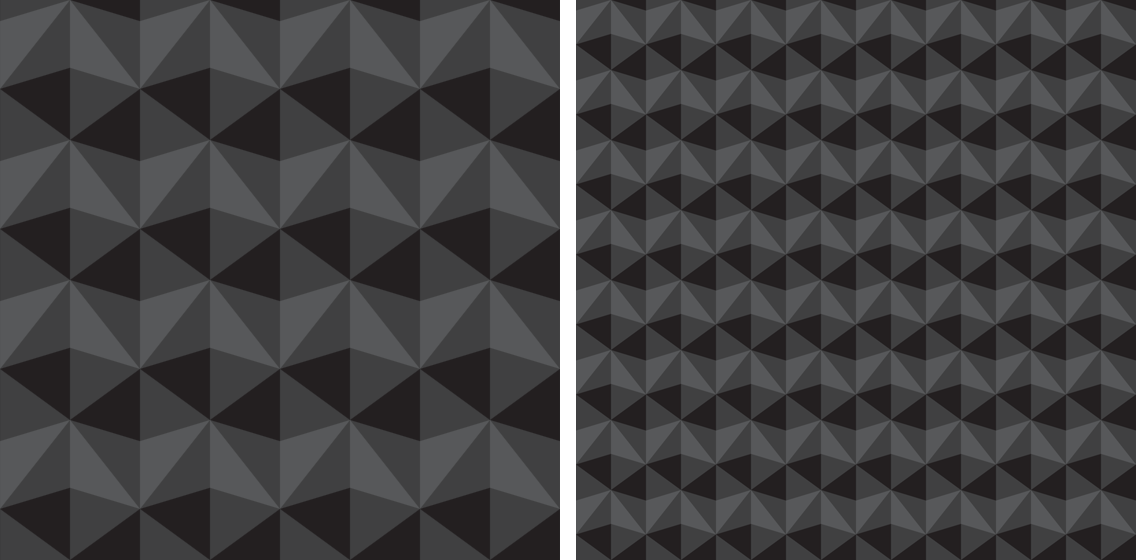
Left: one tile. Right: repeated 2 by 2.
This pattern is drawn by a WebGL 1 fragment shader. Its source:

```glsl
precision highp float;

uniform vec2 u_resolution;

#define REPEATS 4.0
#define RIDGE 0.635
#define DROP 0.151
#define SOFTNESS 1.2
#define LIGHT vec3(0.342, 0.347, 0.352)
#define MID vec3(0.250, 0.250, 0.254)
#define DARK vec3(0.137, 0.122, 0.127)

// Coverage past a crease; slope is its fall per half cell.
float crease(float offset, float slope, float blur) {
  float gradient = sqrt(1.0 + 4.0 * slope * slope);
  return clamp(offset / (gradient * blur) + 0.5, 0.0, 1.0);
}

void main() {
  // Cell coordinates, with depth measured downward
  vec2 cell = gl_FragCoord.xy / u_resolution * REPEATS;
  float blur = SOFTNESS * REPEATS / min(u_resolution.x, u_resolution.y);
  float spread = abs(fract(cell.x) - 0.5) * 2.0;

  // Shear each half so that the eaves become level
  float depth = fract(-cell.y - DROP * spread);
  float waist = RIDGE - DROP;

  // Creases from top to bottom of the cell
  float eave = crease(depth, DROP, blur);
  float upper = crease(depth - waist * spread, RIDGE, blur);
  float middle = crease(depth - waist, DROP, blur);
  float lower = crease(depth - 1.0 + (1.0 - waist) * spread, RIDGE - 1.0, blur);
  float nextEave = crease(depth - 1.0, DROP, blur);

  // Facets of the left half
  vec3 left = mix(MID, LIGHT, eave);
  left = mix(left, MID, upper);
  left = mix(left, DARK, middle);
  left = mix(left, MID, lower);
  left = mix(left, LIGHT, nextEave);

  // Facets of the right half
  vec3 right = mix(DARK, MID, eave);
  right = mix(right, LIGHT, upper);
  right = mix(right, MID, middle);
  right = mix(right, DARK, lower);
  right = mix(right, MID, nextEave);

  // Join the halves along the vertical creases
  float inset = 0.25 - abs(fract(cell.x - 0.25) - 0.5);
  float rightSide = crease(inset, 0.0, blur);
  gl_FragColor = vec4(mix(left, right, rightSide), 1.0);
}
```
